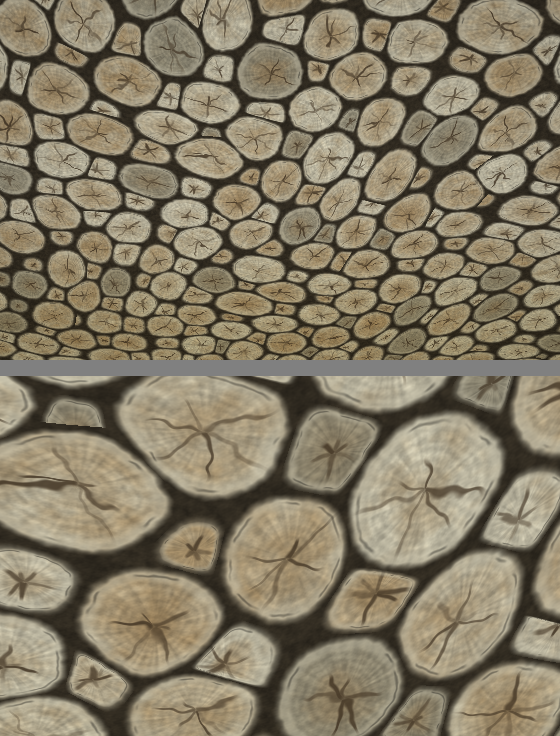
Top, the full canvas; bottom, a detail of the centre.
Reproduce this texture procedurally as a Shadertoy shader.

```glsl
// Stacked log ends on a wall that recedes towards the bottom of the canvas.
// Big and small sites form a jittered power diagram; each cell is rounded
// into a log face, then given rings, streaks, drying cracks and a pale rim.

float hash(vec2 p) {
    return fract(sin(dot(p, vec2(127.1, 311.7))) * 43758.5453);
}

float noise(vec2 p) {
    vec2 i = floor(p), f = fract(p);
    f = f * f * (3.0 - 2.0 * f);
    return mix(mix(hash(i), hash(i + vec2(1, 0)), f.x),
               mix(hash(i + vec2(0, 1)), hash(i + vec2(1, 1)), f.x), f.y);
}

float fbm(vec2 p) {
    return 0.5 * noise(p) + 0.3 * noise(p * 2.1 + 7.0) + 0.2 * noise(p * 4.3 + 3.0);
}

// Centre (xy) and radius (z): kind 0 is a big log, kind 1 a filler between four
vec3 logSite(vec2 cell, float kind) {
    vec2 id = cell + kind * 57.3;
    vec2 jitter = vec2(hash(id), hash(id + 19.7)) - 0.5;
    float size = hash(id + 41.3);
    float radius = mix(mix(0.39, 0.55, size), mix(0.14, 0.31, size), kind);
    return vec3(cell + 0.5 * kind + jitter * mix(0.34, 0.2, kind), radius);
}

// Thin tapering cracks that run outwards from near the heart
float cracks(vec2 q, float radius, float seed) {
    float dark = 0.0;
    vec2 bent = q + 0.07 * radius * (vec2(noise(q * 11.0 + seed), noise(q * 11.0 - seed)) - 0.5) * 2.0;
    for (float k = 0.0; k < 6.0; k++) {
        float rnd = hash(vec2(k, seed));
        float angle = seed * 6.3 + k * 1.047 + (rnd - 0.5) * 0.9;
        vec2 dir = vec2(cos(angle), sin(angle));
        float along = dot(bent, dir) / radius;
        float across = abs(bent.x * dir.y - bent.y * dir.x);
        float reach = 0.25 + 0.75 * hash(vec2(seed, k + 5.0));
        float width = 0.012 + 0.02 * rnd * max(1.0 - along / reach, 0.0);
        float line = 1.0 - smoothstep(width * 0.3, width * 1.3, across);
        line *= smoothstep(-0.04, 0.04, along) * (1.0 - smoothstep(reach * 0.7, reach, along));
        dark = max(dark, line * (0.3 + 0.7 * hash(vec2(k + 9.0, seed))));
    }
    return dark;
}

void mainImage(out vec4 fragColor, in vec2 fragCoord) {
    vec2 uv = fragCoord / iResolution.xy;
    float x = (uv.x - 0.4) * iResolution.x / iResolution.y;

    // Perspective: width shrinks with scale, height with its square
    float scale = 1.0 - 0.45 * (1.0 - uv.y);
    vec2 p = 5.0 * vec2(x / scale, 1.0 / (0.45 * scale));
    p = mat2(0.88, 0.47, -0.47, 0.88) * p + 20.0;
    p += 0.22 * vec2(sin(p.y * 1.3), sin(p.x * 1.1 + 2.0));

    // Site that owns this point
    vec2 home = floor(p), owner = home;
    vec3 site = vec3(0);
    float best = 1e3, ownerKind = 0.0;
    for (int n = 0; n < 18; n++) {
        vec2 cell = home + vec2(n % 3 - 1, (n / 3) % 3 - 1);
        float kind = float(n / 9);
        vec3 s = logSite(cell, kind);
        float power = dot(p - s.xy, p - s.xy) - s.z * s.z;
        if (power < best) { best = power; site = s; owner = cell; ownerKind = kind; }
    }

    // Rounded cell: a power mean of a circle and the borders to its neighbours
    vec2 q = p - site.xy;
    float radius = site.z;
    float sum = pow(length(q) / (radius * 1.28 + 0.03), 6.0);
    for (int n = 0; n < 18; n++) {
        vec2 cell = owner + vec2(n % 3 - 1, (n / 3) % 3 - 1);
        vec3 s = logSite(cell, float(n / 9));
        vec2 toward = s.xy - site.xy;
        float gap = length(toward);
        if (gap > 0.001) {
            float border = (gap * gap + radius * radius - s.z * s.z) / (2.0 * gap);
            sum += pow(max(dot(q, toward) / gap, 0.0) / max(border - 0.012, 0.03), 6.0);
        }
    }
    float rim = pow(sum, 1.0 / 6.0);
    float seed = hash(owner + ownerKind * 31.7 + 3.1) * 17.0;
    vec2 dir = q / max(length(q), 0.001);
    rim += 0.05 * (noise(dir * 5.0 + seed) - 0.5) + 0.03 * (noise(p * 24.0) - 0.5);

    // Wood tone: pale to tan, some logs grey, often browner at the heart
    float tone = hash(owner + ownerKind * 11.0 + 71.0);
    float blotch = fbm(p * 5.0 + seed);
    float fine = fbm(p * 19.0);
    vec3 wood = mix(vec3(0.69, 0.67, 0.59), vec3(0.58, 0.50, 0.37),
                    clamp(tone * 0.8 + (blotch - 0.5) * 1.3, 0.0, 1.0));
    float greyness = step(0.86, hash(owner + ownerKind * 23.0 + 13.0));
    wood = mix(wood, vec3(0.47, 0.45, 0.38), greyness * 0.75);
    float heart = (1.0 - smoothstep(0.05, 0.75, rim + (blotch - 0.5) * 0.8));
    wood = mix(wood, vec3(0.51, 0.41, 0.27), heart * 0.6 * hash(owner + 5.0));

    // Rings, radial streaks and surface grain
    float streak = noise(dir * 13.0 + seed + rim) - 0.5;
    wood *= 1.0 + 0.035 * sin(rim * radius * 95.0 + 4.0 * blotch);
    wood *= 1.0 + 0.17 * streak * smoothstep(0.1, 0.6, rim) + 0.3 * (fine - 0.5);
    wood = mix(wood, vec3(0.24, 0.19, 0.13), 0.85 * cracks(q, radius, seed));

    // Pale sapwood rim with a broken bark line just inside the edge
    wood = mix(wood, vec3(0.71, 0.69, 0.61), 0.45 * smoothstep(0.72, 0.9, rim));
    float bark = smoothstep(0.035, 0.0, abs(rim - 0.9)) * smoothstep(0.4, 0.7, noise(dir * 4.0 - seed));
    wood *= 1.0 - 0.32 * bark;
    wood *= 1.0 - 0.2 * smoothstep(0.93, 1.0, rim);

    // Dark gaps between the logs, then uneven light
    float soft = 0.024 / (pow(scale, 1.5) * radius);
    float face = 1.0 - smoothstep(1.0 - soft, 1.0 + soft, rim);
    vec3 shade = vec3(0.17, 0.15, 0.115) * (0.75 + 0.6 * fine);
    vec3 color = mix(shade, wood, face);
    color *= mix(vec3(0.98, 0.95, 0.85), vec3(1.02), smoothstep(0.0, 0.45, uv.y));
    color *= 1.04 - 0.28 * dot(uv - 0.5, uv - 0.5);
    fragColor = vec4(color, 1.0);
}
```
